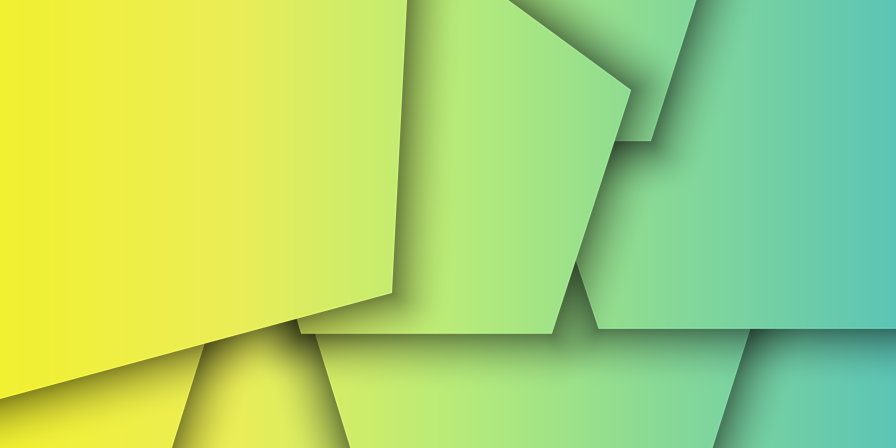
This background is drawn by a Shadertoy shader. Its source:

```glsl
// Overlapping paper sheets with soft shadows on a yellow to teal gradient.

#define SHADOW_REACH 0.135
#define SHADOW_DEPTH 0.45
#define RIM_WIDTH 0.005
#define RIM_LIGHT 0.05

const vec3 LEMON  = vec3(0.945, 0.94, 0.19);
const vec3 STRAW  = vec3(0.92, 0.93, 0.34);
const vec3 LIME   = vec3(0.71, 0.92, 0.48);
const vec3 MINT   = vec3(0.53, 0.85, 0.59);
const vec3 TEAL   = vec3(0.36, 0.77, 0.71);

// Horizontal colour ramp, x from 0 to 2
vec3 ramp(float x) {
    vec3 color = mix(LEMON, STRAW, clamp(x / 0.52, 0.0, 1.0));
    color = mix(color, LIME, clamp((x - 0.52) / 0.52, 0.0, 1.0));
    color = mix(color, MINT, clamp((x - 1.04) / 0.44, 0.0, 1.0));
    return mix(color, TEAL, clamp((x - 1.48) / 0.52, 0.0, 1.0));
}

// Signed distance to a quadrilateral, negative inside
float quadDistance(vec2 p, vec2 a, vec2 b, vec2 c, vec2 d) {
    vec2 corners[4] = vec2[4](a, b, c, d);
    float nearest = 1e6;
    float side = 1.0;
    for (int i = 0; i < 4; i++) {
        vec2 start = corners[i];
        vec2 end = corners[(i + 1) % 4];
        vec2 edge = end - start;
        vec2 toPoint = p - start;
        vec2 offset = toPoint - edge * clamp(dot(toPoint, edge) / dot(edge, edge), 0.0, 1.0);
        nearest = min(nearest, dot(offset, offset));
        bool above = p.y >= start.y;
        bool below = p.y < end.y;
        bool left = edge.x * toPoint.y > edge.y * toPoint.x;
        if ((above && below && left) || (!above && !below && !left)) side = -side;
    }
    return side * sqrt(nearest);
}

// Darken the layers underneath, then lay the sheet on top with a lit rim
void addSheet(inout vec3 color, vec3 paper, float dist, float pixel) {
    float shadow = clamp(1.0 - max(dist, 0.0) / SHADOW_REACH, 0.0, 1.0);
    color *= 1.0 - SHADOW_DEPTH * shadow * shadow;
    float rim = smoothstep(-RIM_WIDTH, 0.0, dist);
    float cover = smoothstep(0.5 * pixel, -0.5 * pixel, dist);
    color = mix(color, paper + RIM_LIGHT * rim, cover);
}

void mainImage(out vec4 fragColor, in vec2 fragCoord) {
    vec2 p = fragCoord / iResolution.xy * vec2(2.0, 1.0);
    float pixel = 1.5 / iResolution.y;
    vec3 paper = ramp(p.x);
    vec3 color = paper;

    // Lower centre sheet
    addSheet(color, paper, quadDistance(p, vec2(0.594, 0.609), vec2(1.784, 0.609),
        vec2(1.508, -0.26), vec2(0.862, -0.26)), pixel);
    // Lower left sheet
    addSheet(color, paper, quadDistance(p, vec2(-0.26, 0.479), vec2(0.534, 0.479),
        vec2(0.302, -0.26), vec2(-0.26, -0.26)), pixel);
    // Right sheet
    addSheet(color, paper, quadDistance(p, vec2(1.005, 1.26), vec2(2.266, 1.26),
        vec2(2.266, 0.266), vec2(1.336, 0.266)), pixel);
    // Upper wedge
    addSheet(color, paper, quadDistance(p, vec2(0.859, 1.26), vec2(1.638, 1.26),
        vec2(1.453, 0.685), vec2(1.25, 0.685)), pixel);
    // Centre sheet
    addSheet(color, paper, quadDistance(p, vec2(0.26, 1.641), vec2(1.409, 0.799),
        vec2(1.232, 0.255), vec2(0.672, 0.255)), pixel);
    // Large left sheet
    addSheet(color, paper, quadDistance(p, vec2(-0.26, 1.26), vec2(0.922, 1.26),
        vec2(0.875, 0.346), vec2(-0.26, 0.039)), pixel);

    fragColor = vec4(color, 1.0);
}
```
